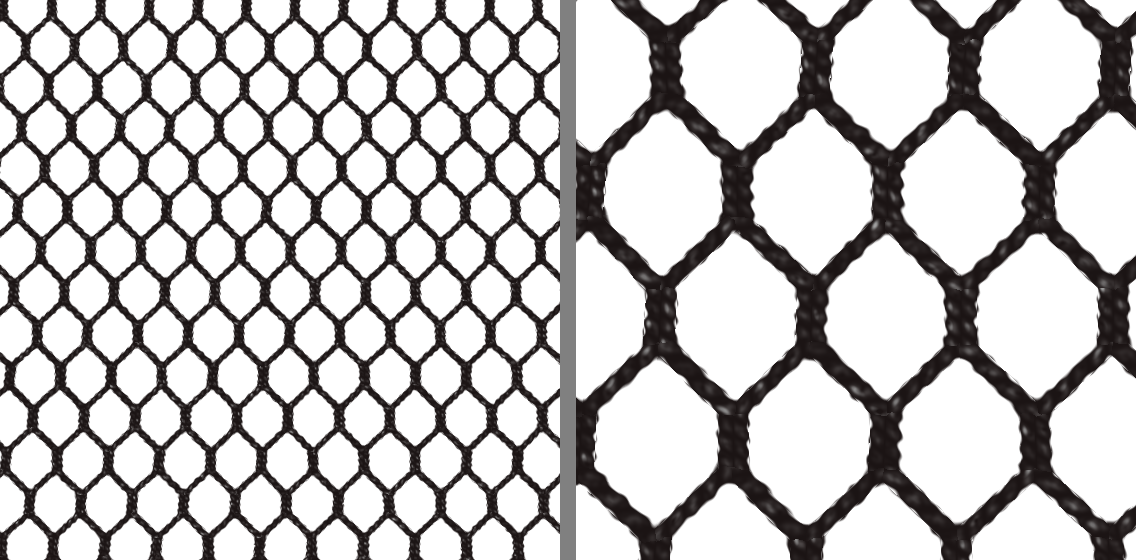
Left, the full canvas; right, a detail of the centre.
Reproduce this texture procedurally as a Shadertoy shader.

```glsl
// Black knitted net on white: staggered rows of short upright knots joined by
// slanting cords. Each cord is a capsule distance carved into glossy stitches;
// the lattice widens gently toward the bottom and noise roughens the yarn.

const float TAU = 6.2831853;
const float ROW_HEIGHT = 0.83;   // lattice units: one column is 1 wide
const float KNOT_REACH = 0.175;  // where cords leave a knot, from its centre
const float KNOT_RADIUS = 0.102;

const vec3 PAPER = vec3(1.0);
const vec3 YARN_DARK = vec3(0.105, 0.078, 0.078);
const vec3 YARN_SHEEN = vec3(0.32, 0.30, 0.30);
const vec3 YARN_GLINT = vec3(0.75, 0.76, 0.76);

float hash(vec2 p) {
    vec3 q = fract(vec3(p.xyx) * vec3(0.1031, 0.1030, 0.0973));
    q += dot(q, q.yzx + 33.33);
    return fract((q.x + q.y) * q.z);
}

float cornerSlope(vec2 cell, vec2 offset) {
    float angle = TAU * hash(cell);
    return dot(vec2(cos(angle), sin(angle)), offset);
}

float gradientNoise(vec2 p) {
    vec2 i = floor(p), f = p - i;
    vec2 s = f * f * f * (f * (f * 6.0 - 15.0) + 10.0);
    vec2 e = vec2(1.0, 0.0);
    float low = mix(cornerSlope(i, f), cornerSlope(i + e.xy, f - e.xy), s.x);
    float high = mix(cornerSlope(i + e.yx, f - e.yx), cornerSlope(i + e.xx, f - e.xx), s.x);
    return mix(low, high, s.y);
}

float smoothMin(float a, float b, float k) {
    float h = max(k - abs(a - b), 0.0) / k;
    return min(a, b) - 0.25 * k * h * h;
}

// Width of one column at a given depth below the top edge
float columnPitch(float depth) {
    return 0.0867 + 0.0057 * depth;
}

// Canvas to lattice, y downward
vec2 toLattice(vec2 uv) {
    float depth = 1.0 - uv.y;
    float t = depth - 0.013;
    float row = t * (14.07 - 0.6 * t);
    return vec2((uv.x - 0.787) / columnPitch(depth), row * ROW_HEIGHT);
}

// Stitched cord from a to b: x = distance, y = sheen, z = glint
vec3 cord(vec2 p, vec2 a, vec2 b, float radius, float links, float lanes, vec2 id) {
    float len = length(b - a);
    vec2 axis = (b - a) / len, q = p - a;
    float along = dot(q, axis);
    float across = (axis.x * q.y - axis.y * q.x) / radius;

    // Each lane is one yarn, cut into slanted links
    float w = (0.5 + 0.5 * across) * lanes;
    float lane = floor(w), side = w - lane - 0.5;
    float u = along / len * links + 0.5 * side + hash(id + lane * 7.3);
    float link = floor(u), bead = 0.5 - 0.5 * cos(TAU * u);
    float dist = length(q - axis * clamp(along, 0.0, len)) - radius * (0.9 + 0.18 * bead);

    float seed = hash(id * 3.7 + vec2(link, lane) * 5.1 + 40.0);
    vec2 spot = vec2(u - link - 0.5, side - 0.4 * (seed - 0.5));
    float glint = smoothstep(1.0, 0.15, length(spot / vec2(0.34, 0.24))) * seed * seed;
    float sheen = bead * max(1.0 - 4.0 * side * side, 0.0) * (0.3 + 0.5 * seed);
    return vec3(dist, sheen, glint);
}

// Blend outlines, keep the shading of the nearer cord
vec3 join(vec3 a, vec3 b) {
    return vec3(smoothMin(a.x, b.x, 0.055), a.x < b.x ? a.yz : b.yz);
}

// Centre column of the knot in this row nearest to x
float knotColumn(float x, float row) {
    float stagger = 0.5 * mod(row, 2.0);
    return round(x - stagger) + stagger;
}

vec3 net(vec2 p) {
    float row = floor(p.y / ROW_HEIGHT);
    vec3 yarn = vec3(1.0, 0.0, 0.0);

    // Slanting cords, leaning right then left
    for (float lean = -1.0; lean < 1.5; lean += 2.0) {
        vec2 id = vec2(knotColumn(p.x - 0.25 * lean, row), row);
        vec2 start = vec2(id.x, row * ROW_HEIGHT + KNOT_REACH);
        vec2 end = start + vec2(0.5 * lean, ROW_HEIGHT - 2.0 * KNOT_REACH);
        float radius = 0.061 + 0.004 * lean;
        yarn = join(yarn, cord(p, start, end, radius, 4.0 - 0.5 * lean, 1.0, id + 0.3 * lean));
    }
    // Upright knots on the rows above and below
    for (float k = 0.0; k < 1.5; k++) {
        vec2 id = vec2(knotColumn(p.x, row + k), row + k);
        vec2 centre = vec2(id.x, id.y * ROW_HEIGHT);
        vec2 reach = vec2(0.02 * (hash(id + 9.0) - 0.5), 0.14);
        yarn = join(yarn, cord(p, centre - reach, centre + reach, KNOT_RADIUS, 2.3, 2.0, id + 60.0));
    }
    return yarn;
}

void mainImage(out vec4 fragColor, in vec2 fragCoord) {
    vec2 uv = fragCoord / iResolution.xy;
    vec2 p = toLattice(uv);

    // Slack in the weave, then fuzz on the outline
    vec2 slack = vec2(gradientNoise(p * 1.3), gradientNoise(p * 1.3 + 31.0));
    vec3 yarn = net(p + 0.022 * slack);
    yarn.x += 0.02 * gradientNoise(p * 11.0);

    float mottle = clamp(0.55 + 1.1 * gradientNoise(p * 17.0 + 5.0), 0.0, 1.0);
    vec3 color = mix(YARN_DARK, YARN_SHEEN, clamp(1.3 * yarn.y * mottle, 0.0, 1.0));
    color = mix(color, YARN_GLINT, 0.75 * yarn.z * mottle);

    float pixel = 1.0 / (iResolution.y * columnPitch(1.0 - uv.y));
    float softness = 0.8 * pixel + 0.005;
    fragColor = vec4(mix(color, PAPER, smoothstep(-softness, softness, yarn.x)), 1.0);
}
```
